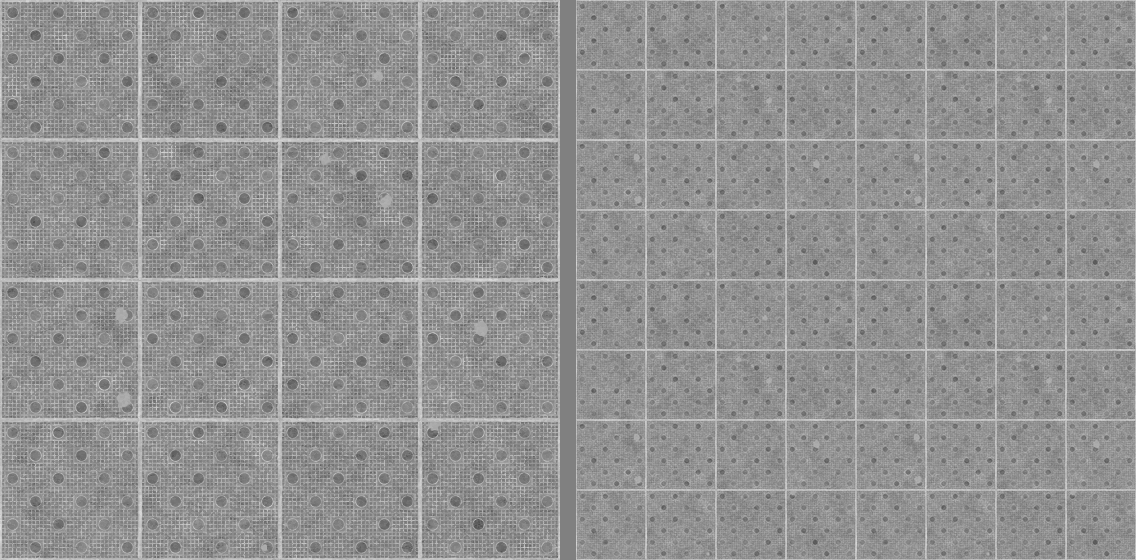
Left: one tile. Right: repeated 2 by 2.
This texture is drawn by a WebGL 1 fragment shader. Its source:

```glsl
precision highp float;
// Worn grey paving: square slabs with pale streaked joints, each pressed with a
// fine mesh and a checkerboard of framed round studs. Sums of whole-number sine
// waves give wrapping stains; wrapped cellular noise gives grain and pits.
uniform vec2 u_resolution;

#define TILES 4.0        // slabs across and down
#define STUDS 6.0        // stud cells per slab side
#define MESH 6.0         // mesh squares per stud cell side
#define FRAME 4.0        // stud frame side, in mesh squares
#define PANEL 0.984      // pressed part of a slab side
#define JOINT 0.0155     // half joint width, in slabs
#define MESH_LINE 0.13   // half mesh line width, in mesh squares
#define RING_RADIUS 0.25
#define FILL_SHADE 0.51
#define LINE_SHADE 0.68
#define JOINT_SHADE 0.75
#define SPLATS 9

const float TAU = 6.2831853;

float hash(vec2 p) {
  vec3 q = fract(vec3(p.xyx) * 0.1031);
  q += dot(q, q.yzx + 33.33);
  return fract((q.x + q.y) * q.z);
}

vec2 hash2(vec2 p) {
  return vec2(hash(p + 3.7), hash(p.yx + 71.3));
}

// Random wrapping field of about unit variance
float waves(vec2 uv, vec2 maxFrequency, float seed) {
  float sum = 0.0;
  for (int i = 0; i < 16; i++) {
    vec2 key = vec2(float(i) * 7.0 + 1.0, seed);
    vec2 frequency = floor((hash2(key) * 2.0 - 1.0) * maxFrequency + 0.5);
    sum += sin(TAU * (dot(frequency, uv) + hash(key + 19.0)));
  }
  return sum / sqrt(8.0);
}

// Wrapped cellular noise: x = distance to nearest point, y = its random value
vec2 cellular(vec2 uv, vec2 count) {
  vec2 p = uv * count;
  vec2 base = floor(p);
  vec2 nearest = vec2(9.0, 0.0);
  for (int j = -1; j <= 1; j++) {
    for (int i = -1; i <= 1; i++) {
      vec2 cell = base + vec2(float(i), float(j));
      vec2 key = mod(cell, count);
      float d = length(cell + hash2(key) - p);
      if (d < nearest.x) nearest = vec2(d, hash(key + 41.0));
    }
  }
  return nearest;
}

// Smooth coverage of the region where distance is negative
float cover(float distance, float blur) {
  return 1.0 - smoothstep(-blur, blur, distance);
}

float boxDistance(vec2 p, float halfSide) {
  return max(abs(p.x), abs(p.y)) - halfSide;
}

void main() {
  vec2 uv = gl_FragCoord.xy / u_resolution;
  float pixel = 0.6 / min(u_resolution.x, u_resolution.y);

  // Weathering
  float rough = waves(uv, vec2(110.0), 5.0);
  vec2 warped = uv + 0.003 * vec2(rough, waves(uv, vec2(40.0), 9.0));
  float cloud = waves(warped, vec2(14.0, 22.0), 2.0);
  float streak = waves(warped, vec2(35.0, 90.0), 13.0);
  vec2 grain = cellular(uv, vec2(210.0, 280.0));
  float speckle = grain.y - 0.5;
  float pits = smoothstep(0.65, 0.1, grain.x) * step(0.5, grain.y);
  float grime = smoothstep(0.2, 1.9, 0.65 * cloud + 0.75 * streak);
  float polish = smoothstep(0.4, 2.2, waves(warped, vec2(16.0), 23.0));

  // Slab, stud cell and mesh coordinates
  vec2 slab = uv * TILES;
  vec2 slabId = floor(slab);
  vec2 inSlab = fract(slab) - 0.5;
  vec2 grid = (inSlab / PANEL + 0.5) * STUDS;
  vec2 cellId = floor(grid);
  vec2 inCell = fract(grid) - 0.5;
  vec2 inMesh = fract(grid * MESH) - 0.5;
  float cellBlur = pixel * TILES * STUDS / PANEL;
  float lineShade = LINE_SHADE + 0.08 * polish + 0.06 * speckle;

  // Pressed mesh, worn thin in places
  float meshLine = 1.0 - cover(boxDistance(inMesh, 0.5 - MESH_LINE), cellBlur * MESH);
  meshLine *= clamp(0.88 + 0.35 * speckle + 0.12 * streak, 0.45, 1.0);
  float shade = mix(FILL_SHADE, lineShade, meshLine);

  // Framed studs on alternate cells, each with its own darkness
  float hasStud = mod(cellId.x + cellId.y, 2.0);
  float studTone = hash(slabId * STUDS + cellId + 5.0);
  float frame = boxDistance(inCell, 0.5 * FRAME / MESH);
  float radius = length(inCell);
  float stud = mix(0.55, mix(0.43, 0.54, studTone), cover(radius - RING_RADIUS, cellBlur));
  stud = mix(stud, lineShade, cover(abs(radius - RING_RADIUS) - 0.02, cellBlur));
  stud = mix(stud, lineShade + 0.02, cover(abs(frame) - 0.022, cellBlur));
  shade = mix(shade, stud, hasStud * cover(frame - 0.022, cellBlur));

  // Stains, pits and grain
  shade += 0.016 * (hash(slabId + 11.0) - 0.5);
  shade -= grime * (0.025 + 0.08 * pits) + 0.02 * pits;
  shade += 0.075 * speckle - 0.006 * cloud - 0.007 * streak;

  // Pale splats
  for (int i = 0; i < SPLATS; i++) {
    vec2 key = vec2(float(i) + 1.0, 57.0);
    vec2 offset = uv - hash2(key);
    offset -= floor(offset + 0.5);
    float size = mix(0.003, 0.012, hash(key + 8.0));
    float splat = length(offset * vec2(1.0, 0.85)) - size + 0.001 * rough;
    shade = mix(shade, 0.67 + 0.04 * speckle, cover(splat, pixel * 1.5));
  }

  // Joints with lengthwise streaks and finely worn edges
  vec2 toEdge = 0.5 - abs(inSlab);
  float across = waves(uv, vec2(150.0, 9.0), 31.0);
  float down = waves(uv, vec2(9.0, 150.0), 37.0);
  float brushed = toEdge.x < toEdge.y ? across : down;
  float gap = min(toEdge.x, toEdge.y) - JOINT + 0.0014 * rough + 0.003 * speckle;
  float jointShade = JOINT_SHADE + 0.03 * brushed + 0.08 * speckle;
  shade -= 0.035 * cover(gap - 0.006, 0.006);
  shade = mix(shade, jointShade, cover(gap, pixel * TILES + 0.002));

  gl_FragColor = vec4(vec3(clamp(shade, 0.0, 1.0)), 1.0);
}
```
